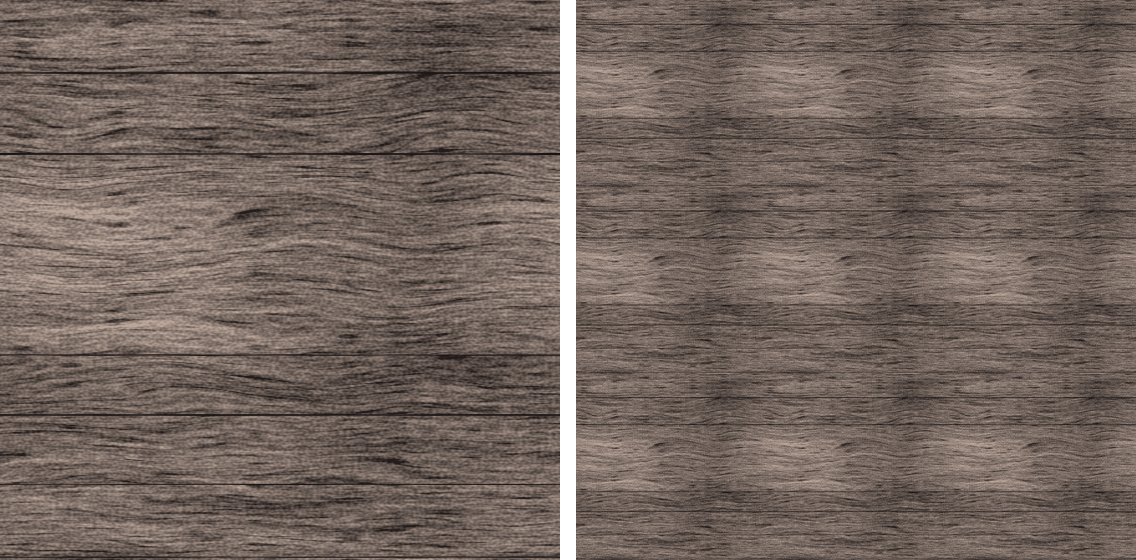
Left, the tile; right, the same tile 3 across and 3 down.
This texture is drawn by a WebGL 1 fragment shader. Its source:

```glsl
precision highp float;
// Weathered grey-brown wood: six horizontal planks of uneven height with fine wavy grain.
uniform vec2 u_resolution;

float hash(vec2 p, float seed) {
  return fract(sin(dot(p, vec2(127.1, 311.7)) + seed * 17.3) * 43758.5);
}

float cornerSlope(vec2 cell, vec2 offset, vec2 period, float seed) {
  float angle = 6.28319 * hash(mod(cell, period), seed);
  return dot(vec2(cos(angle), sin(angle)), offset);
}

// Gradient noise over the unit tile; period is the whole number of cells each way.
float noise(vec2 uv, vec2 period, float seed) {
  vec2 p = uv * period;
  vec2 cell = floor(p);
  vec2 f = p - cell;
  vec2 u = f * f * f * (f * (f * 6.0 - 15.0) + 10.0);
  vec2 e = vec2(1.0, 0.0);
  float low = mix(cornerSlope(cell, f, period, seed),
                  cornerSlope(cell + e.xy, f - e.xy, period, seed), u.x);
  float high = mix(cornerSlope(cell + e.yx, f - e.yx, period, seed),
                   cornerSlope(cell + e.xx, f - e.xx, period, seed), u.x);
  return mix(low, high, u.y);
}

// Soft round patch that wraps around the tile edges.
float patchAt(vec2 uv, vec2 center, vec2 radius) {
  vec2 d = (fract(uv - center + 0.5) - 0.5) / radius;
  return exp(-dot(d, d));
}

// Grain brightness around zero; waviness sets how far the figure bends.
float grain(vec2 uv, float waviness, float seed) {
  float bend = noise(uv, vec2(3.0, 8.0), seed) + 0.25 * noise(uv, vec2(6.0, 18.0), seed + 1.0);
  vec2 figure = uv + vec2(0.0, bend * waviness);
  vec2 fine = uv + vec2(0.0, bend * waviness * 0.5);
  float tone = 0.20 * noise(figure, vec2(2.0, 34.0), seed + 2.0);
  tone += 0.30 * noise(figure, vec2(3.0, 85.0), seed + 3.0);
  tone += 0.32 * noise(fine, vec2(7.0, 150.0), seed + 4.0);
  // Short fibres and speckled grit
  tone += 0.42 * noise(fine, vec2(36.0, 230.0), seed + 5.0);
  tone += 0.42 * noise(uv + 0.0013, vec2(150.0, 256.0), seed + 6.0);
  // Thin growth lines along the contours of the figure, fading in and out
  float contour = abs(noise(figure, vec2(2.0, 44.0), seed + 7.0));
  float fade = smoothstep(-0.15, 0.35, noise(fine, vec2(6.0, 36.0), seed + 8.0));
  tone -= 0.30 * fade * (1.0 - smoothstep(0.02, 0.10, contour));
  // Dark hairline pores
  tone -= 0.45 * smoothstep(0.18, 0.50, noise(fine, vec2(12.0, 165.0), seed + 9.0));
  return tone;
}

void main() {
  vec2 uv = gl_FragCoord.xy / u_resolution;

  // Each plank: lower edge, half width of its seam, tone, waviness
  vec4 planks[6];
  planks[0] = vec4(0.005, 0.0009, 0.00, 0.030);
  planks[1] = vec4(0.135, 0.0006, 0.00, 0.045);
  planks[2] = vec4(0.259, 0.0014, -0.09, 0.065);
  planks[3] = vec4(0.366, 0.0008, 0.05, 0.055);
  planks[4] = vec4(0.725, 0.0015, -0.03, 0.075);
  planks[5] = vec4(0.870, 0.0014, 0.00, 0.025);

  // Find the plank and gather the seams, the last plank wrapping below the first edge
  vec4 plank = planks[5];
  float seed = 60.0;
  float seam = 0.0;
  float shadow = 0.0;
  for (int i = 0; i < 6; i++) {
    float row = float(i);
    float wobble = 0.0012 * noise(vec2(uv.x, row / 6.0), vec2(9.0, 6.0), 3.0);
    float d = abs(fract(uv.y - planks[i].x + wobble + 0.5) - 0.5);
    float depth = 0.82 + 0.5 * noise(vec2(uv.x, (row + 0.5) / 6.0), vec2(7.0, 6.0), 5.0);
    seam = max(seam, depth * (1.0 - smoothstep(planks[i].y - 0.0006, planks[i].y + 0.0014, d)));
    shadow += 50.0 * planks[i].y * exp(-d * 190.0);
    if (uv.y + wobble > planks[i].x) {
      plank = planks[i];
      seed = 10.0 * (row + 1.0);
    }
  }

  // Broad stains and worn light areas
  float tone = 0.67 + plank.z + 0.06 * cos(6.28319 * (uv.x - 0.18));
  tone += 0.10 * noise(uv, vec2(3.0, 4.0), 91.0);
  tone += 0.16 * noise(uv, vec2(2.0, 15.0), seed + 0.5);
  tone += 0.14 * patchAt(uv, vec2(0.12, 0.57), vec2(0.28, 0.13));
  tone -= 0.20 * patchAt(uv, vec2(0.80, 0.83), vec2(0.13, 0.17));
  tone -= 0.13 * patchAt(uv, vec2(0.53, 0.80), vec2(0.10, 0.04));
  tone -= 0.08 * patchAt(uv, vec2(0.85, 0.30), vec2(0.25, 0.12));

  tone += grain(uv, plank.w, seed) - shadow;
  vec3 wood = mix(vec3(0.18, 0.15, 0.14), vec3(0.62, 0.55, 0.51), clamp(tone, -0.1, 1.25));
  wood = mix(wood, vec3(0.10, 0.08, 0.08), clamp(seam, 0.0, 1.0));
  gl_FragColor = vec4(wood, 1.0);
}
```
